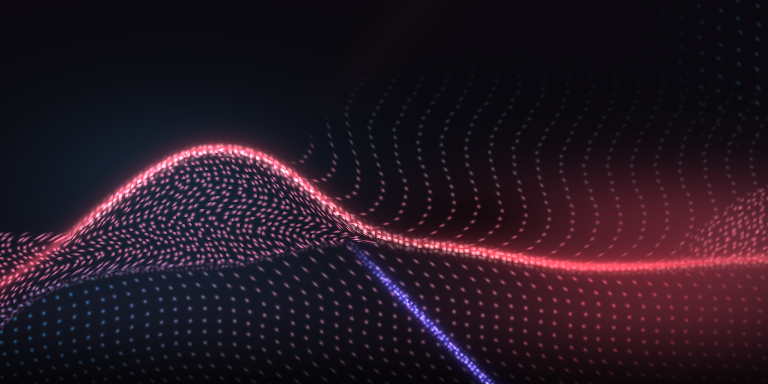
This background is drawn by a Shadertoy shader. Its source:

```glsl
vec2 hash2(vec2 p) {
    vec3 h = fract(p.xyx * vec3(0.1031, 0.103, 0.0973));
    h += dot(h, h.yzx + 33.33);
    return fract((h.xx + h.yz) * h.zy);
}

// Soft round dots on a jittered lattice
float dots(vec2 p, vec2 cell, float radius, float jitter) {
    vec2 q = p / cell;
    vec2 shift = (hash2(floor(q) + 50.0) - 0.5) * jitter;
    float d = length((fract(q) - 0.5 - shift) * cell) / radius;
    return exp(-d * d);
}

float blob(vec2 p, vec2 center, vec2 size) {
    vec2 q = (p - center) / size;
    return exp(-dot(q, q));
}

// Height of the glowing crest: broad left flank, steeper right flank
float ridge(float x) {
    float d = x - 0.56;
    float left = 0.1 + 0.514 * exp(-pow(abs(d) / 0.512, 1.85));
    float right = 0.36 + 0.254 * exp(-pow(abs(d) / 0.32, 2.5));
    right += 0.02 * smoothstep(1.6, 2.0, x) - 0.055 * smoothstep(1.1, 1.55, x);
    return d < 0.0 ? left : right;
}

// Lower rim of the dense sheet
float rim(float x) {
    return 0.31 - 0.165 * exp(-x / 0.14) + 0.055 * smoothstep(0.55, 0.88, x);
}

vec3 backdrop(vec2 p) {
    vec3 color = vec3(0.04, 0.032, 0.055);
    color += vec3(0.035, 0.10, 0.14) * blob(p, vec2(0.46, 0.54), vec2(0.42, 0.22));
    color += vec3(0.04, 0.06, 0.09) * blob(p, vec2(0.4, 0.22), vec2(0.65, 0.2));
    color += vec3(0.31, 0.095, 0.115) * blob(p, vec2(1.72, 0.25), vec2(0.47, 0.21));
    color += vec3(0.15, 0.04, 0.055) * blob(p, vec2(1.65, 0.46), vec2(0.45, 0.12));
    color += vec3(0.12, 0.055, 0.065) * blob(p, vec2(2.0, 0.38), vec2(0.22, 0.15));
    color *= 1.0 - 0.5 * blob(p, vec2(1.24, 0.44), vec2(0.18, 0.07));
    // Faint diagonal streak
    float streak = (p.x - 0.98 - 0.85 * (p.y - 0.86)) / 0.07;
    color += vec3(0.025, 0.008, 0.012) * exp(-streak * streak) * smoothstep(0.6, 0.9, p.y);
    return color * smoothstep(-0.16, 0.2, p.y);
}

void mainImage(out vec4 fragColor, in vec2 fragCoord) {
    vec2 p = fragCoord / iResolution.y;
    p.x *= 2.0 * iResolution.y / iResolution.x;
    float x = p.x, y = p.y;
    float crest = ridge(x);
    float slope = (ridge(x + 0.004) - ridge(x - 0.004)) / 0.008;
    float height = y - crest;
    float n = height / sqrt(1.0 + slope * slope);
    float low = rim(x);
    vec3 color = backdrop(p);

    // Curtain of bending dot columns behind the crest
    float above = smoothstep(0.0, 0.02, height);
    vec2 curtain = vec2(x + 0.065 * exp(-max(height, 0.0) / 0.045)
        - 0.028 * sin(height * 17.0) - 0.12 * height, height);
    float veil = above * smoothstep(0.0, 0.08, x - 0.73 - 0.8 * max(y - 0.58, 0.0));
    veil *= (1.0 - smoothstep(0.5, 0.88, y)) * (1.0 - 0.55 * smoothstep(1.2, 1.7, x));
    vec3 veilColor = mix(vec3(0.55, 0.28, 0.34), vec3(0.22, 0.3, 0.36), smoothstep(0.05, 0.3, height));
    color += veilColor * veil * dots(curtain, vec2(0.062, 0.021), 0.0045, 0.1);
    float corner = smoothstep(1.65, 2.0, x) * smoothstep(0.55, 0.75, y);
    color += vec3(0.06, 0.14, 0.16) * corner
        * dots(p + vec2(0.0, 0.3 * x), vec2(0.05, 0.042), 0.005, 0.2);

    // Open floor of sparse dots below
    float floorTop = x < 0.92 ? low : crest - 0.02;
    float floorMask = 1.0 - smoothstep(-0.015, 0.01, y - floorTop);
    vec3 floorColor = mix(vec3(0.12, 0.3, 0.43), vec3(0.48, 0.3, 0.4), smoothstep(0.1, 0.75, x));
    floorColor = mix(floorColor, vec3(0.5, 0.17, 0.22), smoothstep(1.15, 1.6, x));
    floorColor *= smoothstep(-0.1, 0.2, y) * (1.0 - 0.6 * smoothstep(1.5, 1.9, x));
    vec2 ground = vec2(x + 0.35 * y + 0.02 * sin(y * 20.0), y - 0.35 * crest + 0.06 * x);
    color += floorColor * floorMask * dots(ground, vec2(0.038, 0.03), 0.0047, 0.15);

    // Dense sheet between the crest and its rim
    float top = x < 0.19 ? max(crest, 0.393) : crest;
    float sheet = smoothstep(-0.006, 0.006, y - low) * (1.0 - smoothstep(-0.006, 0.006, y - top));
    sheet *= 1.0 - smoothstep(0.92, 1.08, x);
    float depth = (y - low) / max(top - low, 0.03);
    vec2 weave = vec2(x + 0.022 * sin(depth * 9.0 + x * 8.0), y - 0.45 * crest);
    vec3 sheetColor = mix(vec3(0.42, 0.36, 0.58), vec3(0.8, 0.36, 0.5), smoothstep(0.0, 0.35, depth + 0.4 * x));
    color += sheetColor * sheet * 0.95 * dots(weave, vec2(0.0185, 0.0165), 0.0047, 0.65);
    float hem = (y - low) / 0.008;
    color += vec3(0.35, 0.17, 0.27) * exp(-hem * hem) * (1.0 - smoothstep(0.8, 0.94, x))
        * dots(vec2(x, y - low), vec2(0.013, 0.014), 0.005, 0.5);

    // Rising wing at the right
    float wingTop = 0.34 + 0.18 * smoothstep(1.68, 2.04, x);
    float wing = smoothstep(1.7, 1.9, x) * smoothstep(0.31, 0.34, y)
        * (1.0 - smoothstep(-0.01, 0.015, y - wingTop));
    color += vec3(0.32, 0.17, 0.2) * wing * dots(p - vec2(0.0, 0.5 * x), vec2(0.019, 0.017), 0.005, 0.6);

    // Violet strand descending from the fold
    float across = (y - 1.274 + x) * 0.707;
    float strand = smoothstep(0.87, 1.05, x) * (1.0 - smoothstep(0.35, 0.4, y));
    color += vec3(0.16, 0.13, 0.6) * strand * exp(-abs(across) / 0.012);
    vec2 along = vec2((x - y) * 0.707, across);
    color += vec3(0.65, 0.62, 0.9) * strand * exp(-across * across / 0.00009)
        * dots(along, vec2(0.0125, 0.0115), 0.005, 0.6);

    // Crest light: halo, core and beads
    float power = mix(0.55, 1.0, smoothstep(0.05, 0.4, x));
    power -= 0.45 * blob(p, vec2(1.02, y), vec2(0.2, 1.0));
    power *= 1.0 - 0.6 * smoothstep(1.45, 1.95, x);
    float halo = n > 0.0 ? exp(-n / 0.022) : exp(n / 0.016);
    color += vec3(0.5, 0.1, 0.12) * power * halo;
    color += vec3(0.42, 0.14, 0.17) * power * exp(-n * n / 0.00011);
    float beads = smoothstep(0.12, 0.3, x) * (1.0 - 0.75 * smoothstep(1.2, 1.55, x));
    float beadBand = exp(-pow(n + 0.005, 2.0) / 0.00018);
    color += vec3(0.75, 0.62, 0.62) * beads * beadBand
        * dots(vec2(x, height), vec2(0.0155, 0.0135), 0.0058, 0.6);

    fragColor = vec4(min(color, 1.0), 1.0);
}
```
